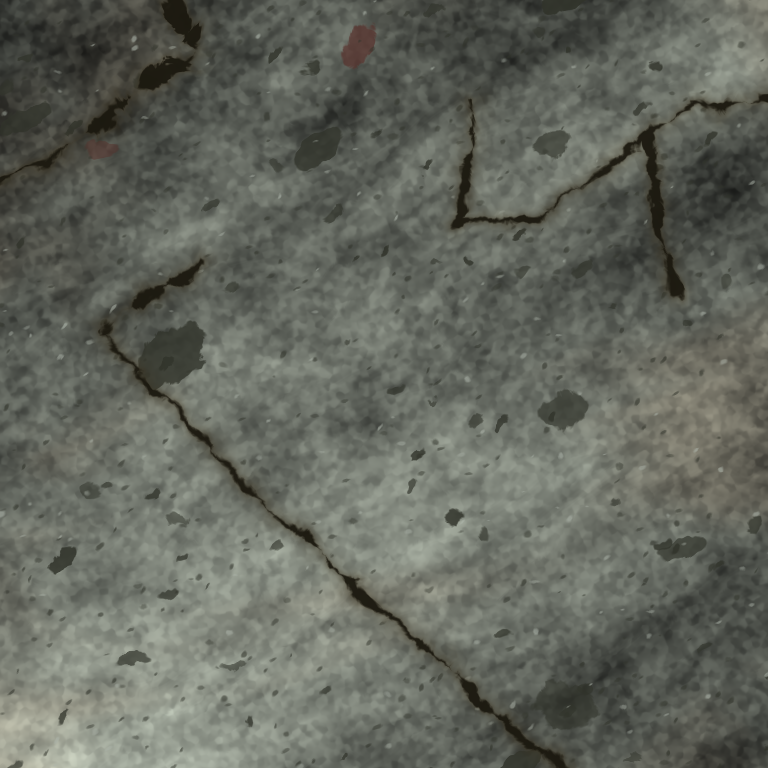
A Shadertoy shader for this texture:

```glsl
const vec3 ROCK_TINT = vec3(1.0, 1.045, 0.965);
const vec3 WARM_TINT = vec3(1.03, 1.01, 0.90);
const vec3 CLAST_COLOR = vec3(0.19, 0.20, 0.165);
const vec3 RED_COLOR = vec3(0.34, 0.19, 0.17);
const vec3 CRACK_COLOR = vec3(0.10, 0.09, 0.055);
const vec3 STAIN_COLOR = vec3(0.24, 0.21, 0.14);
const vec3 GLINT_COLOR = vec3(0.68, 0.71, 0.67);
const float BASE_TONE = 0.378;
const float BAND_CONTRAST = 0.095;
const float MOTTLE_CONTRAST = 0.06;
const float GRAIN_CONTRAST = 0.055;
const float EDGE_SOFTNESS = 0.0022;
const float CRACK_SCALE = 1.25;
const mat2 BEDDING = mat2(0.88, -0.47, 0.47, 0.88);
const mat2 TURN = mat2(0.8, 0.6, -0.6, 0.8);

// Broad light and shade: centre, radius, tone change
const int SHADE_COUNT = 9;
const vec4 SHADES[SHADE_COUNT] = vec4[](
    vec4(0.14, 0.06, 0.32, 0.20), vec4(0.02, 0.92, 0.30, -0.16),
    vec4(0.72, 0.82, 0.13, 0.09), vec4(0.95, 0.06, 0.24, -0.12),
    vec4(0.45, 0.85, 0.05, -0.17), vec4(0.70, 1.02, 0.15, -0.13),
    vec4(0.98, 0.96, 0.10, 0.13), vec4(0.54, 0.30, 0.20, 0.06),
    vec4(0.93, 0.75, 0.08, -0.08));

// Crack corners: position and width; zero width ends a line
const int CRACK_POINTS = 15;
const vec3 CRACKS[CRACK_POINTS] = vec3[](
    vec3(0.0, 0.76, 0.003), vec3(0.09, 0.81, 0.009),
    vec3(0.25, 0.93, 0.010), vec3(0.23, 1.01, 0.0),
    vec3(0.27, 0.66, 0.005), vec3(0.13, 0.57, 0.0022),
    vec3(0.36, 0.33, 0.004), vec3(0.74, -0.01, 0.0),
    vec3(1.01, 0.865, 0.005), vec3(0.90, 0.865, 0.003),
    vec3(0.71, 0.72, 0.003), vec3(0.60, 0.71, 0.004),
    vec3(0.615, 0.87, 0.0),
    vec3(0.845, 0.81, 0.005), vec3(0.88, 0.62, 0.0));

vec3 hash3(vec2 cell) {
    vec3 q = fract(vec3(cell.xyx) * vec3(0.1031, 0.1030, 0.0973));
    q += dot(q, q.yxz + 33.33);
    return fract((q.xxy + q.yzz) * q.zyx);
}

float layeredSines(vec2 p) {
    float sum = 0.0, amplitude = 0.6;
    for (int i = 0; i < 5; i++) {
        p = TURN * p * 1.7 + 0.9 * sin(p.yx) + vec2(1.3, 2.1);
        sum += amplitude * sin(p.x) * sin(p.y);
        amplitude *= 0.62;
    }
    return sum;
}

vec2 sineOffset(vec2 p) { return vec2(layeredSines(p), layeredSines(p + 9.0)); }

// Cellular noise: a random level per cell, blended across borders
float cellular(vec2 p) {
    vec2 home = floor(p), sum = vec2(0.0);
    for (int i = 0; i < 9; i++) {
        vec2 cell = home + vec2(i % 3, i / 3) - 1.0;
        vec3 h = hash3(cell);
        vec2 d = p - cell - h.xy;
        sum += exp(-5.0 * dot(d, d)) * vec2(h.z, 1.0);
    }
    return 2.0 * sum.x / sum.y - 1.0;
}

// Scattered ellipses lying roughly along the bedding
float flecks(vec2 p, float scale, float share, float size, float seed) {
    p = p * scale + seed;
    vec2 home = floor(p);
    float mask = 0.0, soft = EDGE_SOFTNESS * scale;
    for (int i = 0; i < 9; i++) {
        vec2 cell = home + vec2(i % 3, i / 3) - 1.0;
        vec3 place = hash3(cell), form = hash3(cell + 71.0);
        if (place.z > share) continue;
        float angle = form.x - 0.5;
        vec2 d = p - cell - place.xy;
        d = mat2(cos(angle), -sin(angle), sin(angle), cos(angle)) * d;
        d.y *= mix(1.3, 2.4, form.y);
        float cover = smoothstep(soft, -soft, length(d) - size * mix(0.4, 1.0, form.z));
        mask = max(mask, cover * mix(0.6, 1.0, form.x));
    }
    return mask;
}

// Distance to the crack network, less its local width
float crackDistance(vec2 p, float roughness) {
    float nearest = 1.0;
    for (int i = 0; i < CRACK_POINTS - 1; i++) {
        vec3 a = CRACKS[i];
        if (a.z == 0.0) continue;
        vec2 along = CRACKS[i + 1].xy - a.xy, d = p - a.xy;
        float t = clamp(dot(d, along) / dot(along, along), 0.0, 1.0);
        float width = a.z * CRACK_SCALE * (0.75 + 1.3 * roughness);
        nearest = min(nearest, length(d - along * t) - width);
    }
    return nearest;
}

void mainImage(out vec4 fragColor, in vec2 fragCoord) {
    vec2 p = fragCoord / iResolution.y, bed = BEDDING * p;
    vec2 wobble = 0.008 * sineOffset(p * 16.0) + 0.004 * sineOffset(p * 50.0);

    // Rock tone: shading, bedding bands, mottle and grain
    float tone = BASE_TONE;
    for (int i = 0; i < SHADE_COUNT; i++) {
        vec2 d = BEDDING * (p - SHADES[i].xy + 2.0 * wobble) * vec2(0.75, 1.3);
        tone += SHADES[i].w * exp(-dot(d, d) / (SHADES[i].z * SHADES[i].z));
    }
    tone += BAND_CONTRAST * layeredSines(bed * vec2(3.0, 8.0));
    tone += MOTTLE_CONTRAST * layeredSines(bed * vec2(14.0, 26.0) + 4.0);
    tone += GRAIN_CONTRAST * cellular((bed + wobble) * vec2(50.0, 75.0));
    tone += GRAIN_CONTRAST * cellular(bed * 130.0 + 17.0);
    float warmth = smoothstep(0.0, 0.9, layeredSines(p * 3.0 + 2.0));
    vec3 color = tone * mix(ROCK_TINT, WARM_TINT, warmth);

    // Clasts and mineral specks
    vec2 ragged = bed + 1.3 * wobble;
    color = mix(color, CLAST_COLOR, 0.9 * flecks(ragged, 6.0, 0.30, 0.32, 3.0));
    color = mix(color, RED_COLOR, 0.75 * flecks(ragged, 6.0, 0.05, 0.16, 40.0));
    color = mix(color, CLAST_COLOR, 0.85 * flecks(ragged, 19.0, 0.20, 0.25, 11.0));
    color = mix(color, CLAST_COLOR, 0.6 * flecks(bed + 0.6 * wobble, 48.0, 0.18, 0.26, 23.0));
    color = mix(color, GLINT_COLOR, 0.6 * flecks(bed + 0.6 * wobble, 40.0, 0.10, 0.20, 57.0));

    // Cracks with a brown stain along their sides
    float crack = crackDistance(p + wobble, layeredSines(p * 30.0));
    color = mix(color, STAIN_COLOR, 0.55 * exp(-max(crack, 0.0) / 0.008));
    color = mix(color, CRACK_COLOR, 0.92 * smoothstep(EDGE_SOFTNESS, -EDGE_SOFTNESS, crack));
    fragColor = vec4(clamp(color, 0.0, 1.0), 1.0);
}
```
